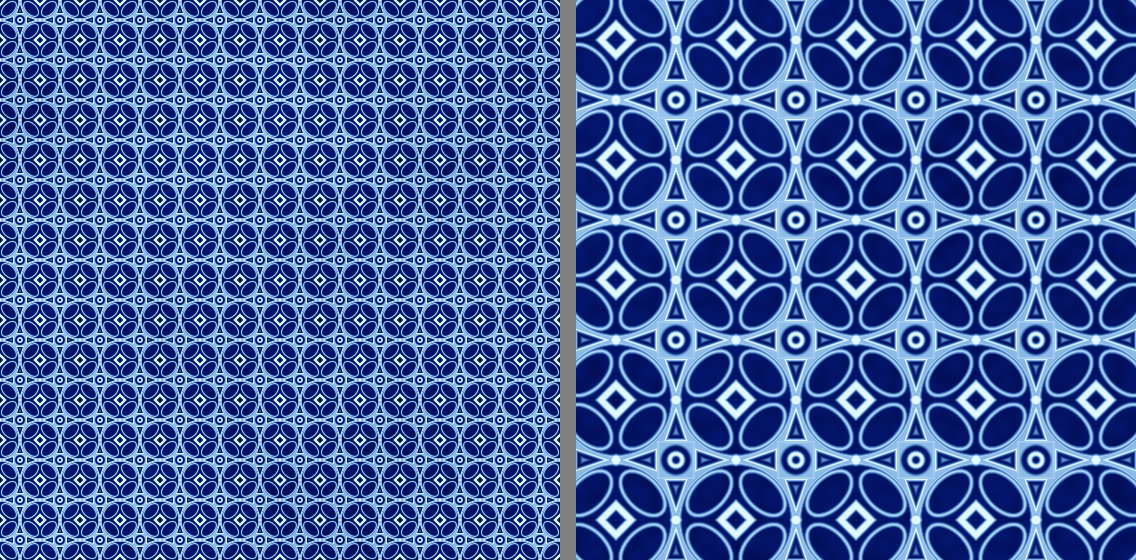
Left, the full canvas; right, a detail of the centre.
Reproduce this pattern procedurally as a Shadertoy shader.

```glsl
// Blue glazed lattice: 14 by 14 medallions, each with a hollow diamond and four
// oval petals, joined by ringed bosses and tapered wedges. Distances in a folded
// cell become a tone, which a blue ramp colours; wrapped noise mottles the glaze.

const float REPEATS = 14.0;
const float TAU = 6.2831853;
const float DIAG = 0.70710678;

float hash(vec2 p) {
    return fract(sin(dot(p, vec2(127.1, 311.7))) * 43758.55);
}

// Distance to the nearest scattered point, wrapping after "period" squares
float cellNoise(vec2 p, float period) {
    vec2 base = floor(p);
    float nearest = 2.0;
    for (int j = -1; j <= 1; j++)
    for (int i = -1; i <= 1; i++) {
        vec2 square = base + vec2(i, j);
        vec2 id = mod(square, period);
        vec2 point = square + vec2(hash(id), hash(id + 71.3));
        nearest = min(nearest, length(p - point));
    }
    return nearest;
}

// Broad uneven glaze, made from whole waves so that it wraps
float cloud(vec2 uv) {
    vec2 a = uv * TAU;
    return 0.5 + 0.2 * sin(a.x + 1.4 * sin(a.y))
               + 0.15 * sin(2.0 * a.y - a.x + 1.0)
               + 0.1 * sin(3.0 * a.x + 2.0 * a.y);
}

float ellipseDist(vec2 p, vec2 radii) {
    float k = length(p / radii);
    return k * (k - 1.0) / max(length(p / (radii * radii)), 0.001);
}

// Wedge along x from tip to base, widening by "slope"
float wedgeDist(vec2 p, float tip, float base, float slope) {
    float side = (abs(p.y) - slope * (p.x - tip)) / sqrt(1.0 + slope * slope);
    return max(side, p.x - base);
}

float band(float d, float halfWidth) {
    return abs(d) - halfWidth;
}

float cover(float d, float blur) {
    return 1.0 - smoothstep(-blur, blur, d);
}

// Lightness of one cell, centred on its diamond
float latticeTone(vec2 q, float blur) {
    vec2 c = abs(q);
    c = vec2(max(c.x, c.y), min(c.x, c.y));
    vec2 corner = 0.5 - c;
    vec2 alongEdge = vec2(0.5 - corner.y, corner.x);

    // Pale frame outside the round medallion
    float tone = 0.68 * cover(0.462 - length(c), blur);
    tone = max(tone, 0.85 * cover(band(length(c) - 0.472, 0.012), blur));

    // Bright spot where neighbouring medallions meet
    tone = max(tone, cover(length(corner.x * vec2(1.0, 0.0) + vec2(0.0, c.y)) - 0.045, blur));

    // Dark wedge with a white rim and a pale core
    float wedge = wedgeDist(alongEdge, 0.08, 0.335, 0.34);
    tone = max(tone, cover(band(wedge, 0.016), blur));
    tone = mix(tone, 0.0, cover(wedge + 0.012, blur));
    tone = max(tone, 0.6 * cover(wedge + 0.046, blur));

    // Boss: dark disc, white ring, dark eye, square rim
    float boss = length(corner);
    float square = max(corner.x, corner.y) - 0.15;
    tone = max(tone, 0.9 * cover(band(square, 0.013), blur));
    tone = mix(tone, 0.0, cover(boss - 0.122, blur));
    tone = max(tone, cover(band(boss - 0.052, 0.02), blur));

    // Petal outline, set across the diagonal
    vec2 petal = vec2(c.x + c.y, c.x - c.y) * DIAG - vec2(0.315, 0.0);
    float oval = ellipseDist(petal, vec2(0.132, 0.226));
    tone = max(tone, 0.86 * cover(band(oval, 0.014), blur));

    // Hollow diamond
    float diamond = (c.x + c.y - 0.125) * DIAG;
    return max(tone, cover(band(diamond, 0.03), blur));
}

vec3 blueRamp(float t, float depth) {
    vec3 col = mix(vec3(0.01, 0.04, 0.31), vec3(0.01, 0.09, 0.44), depth);
    col = mix(col, vec3(0.15, 0.31, 0.62), smoothstep(0.02, 0.28, t));
    col = mix(col, vec3(0.36, 0.56, 0.80), smoothstep(0.28, 0.52, t));
    col = mix(col, vec3(0.63, 0.80, 0.95), smoothstep(0.52, 0.76, t));
    return mix(col, vec3(0.89, 0.97, 1.0), smoothstep(0.76, 0.96, t));
}

void mainImage(out vec4 fragColor, in vec2 fragCoord) {
    vec2 uv = fragCoord / iResolution.xy;
    vec2 grid = uv * REPEATS + 0.5;
    vec2 id = mod(floor(grid), REPEATS);
    float blur = max(0.018, 0.7 * REPEATS / iResolution.y);

    // Glaze varies broadly, per repeat, and in fine mottles
    float mottle = cellNoise(uv * REPEATS * 6.0, REPEATS * 6.0);
    float glaze = cloud(uv) + 0.2 * (hash(id) - 0.5);
    float depth = clamp(0.35 + 0.6 * glaze + 0.7 * (0.45 - mottle), 0.0, 1.0);

    float tone = latticeTone(fract(grid) - 0.5, blur);
    tone *= 0.95 + 0.1 * glaze;
    fragColor = vec4(blueRamp(tone, depth), 1.0);
}
```
